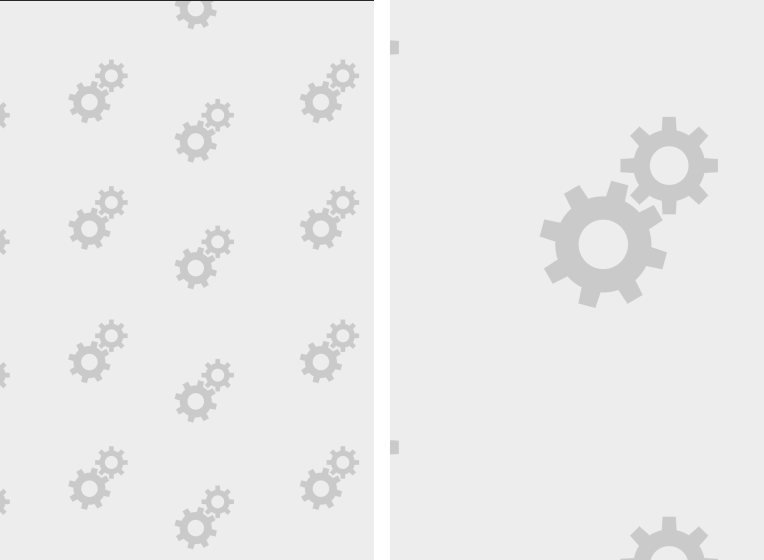
Left, the full canvas; right, a detail of the centre.
Write a Shadertoy shader that draws this pattern.

```glsl
// Pairs of meshing grey cogs in staggered columns on a pale ground.
// Each cog is a distance function: a disc joined to eight angularly folded
// teeth, minus a round hole. Lengths are fractions of the canvas height.

const float TAU = 6.2831853;

// Signed distance to an eight-toothed cog with one tooth at angle phase
float cog(vec2 p, float phase, float tip, float body, float hole, float halfTooth) {
    float radius = length(p);
    float sector = TAU / 8.0;
    float angle = atan(p.y, p.x) - phase;
    angle -= sector * round(angle / sector);
    vec2 q = radius * vec2(cos(angle), abs(sin(angle)));

    // Teeth narrow slightly towards the tip
    float taper = 0.06 * (q.x - body);
    float tooth = max(q.x - tip, q.y - halfTooth + taper);
    return max(min(radius - body, tooth), hole - radius);
}

// A large cog at the origin driving a small one up and to the right
float cogPair(vec2 p) {
    float large = cog(p, TAU / 12.0, 0.0378, 0.0286, 0.0147, 0.0058);
    float small = cog(p - vec2(0.0392, 0.0469), 0.0, 0.0290, 0.0214, 0.0115, 0.0044);
    return min(large, small);
}

// Column of pairs; every second row sits slightly higher
float cogColumn(vec2 p, float x, float firstDepth) {
    float row = round((1.0 - p.y - firstDepth) / 0.2321);
    float depth = firstDepth + 0.2321 * row - 0.0059 * mod(row, 2.0);
    return cogPair(p - vec2(x, 1.0 - depth));
}

void mainImage(out vec4 fragColor, in vec2 fragCoord) {
    vec2 p = fragCoord / iResolution.y;
    float pixel = 1.0 / iResolution.y;

    // Two interleaved sets of columns, the second set lower
    float dist = 1.0;
    for (int i = 0; i < 2; i++) {
        float k = float(i);
        dist = min(dist, cogColumn(p, 0.1597 + 0.4134 * k, 0.1823));
        dist = min(dist, cogColumn(p, -0.0508 + 0.4004 * k, 0.2526));
    }

    float cover = smoothstep(0.7 * pixel, -0.7 * pixel, dist);
    vec3 color = mix(vec3(0.93), vec3(0.793), cover);

    // Thin dark rule along the top edge
    float rule = smoothstep(-0.5 * pixel, 0.5 * pixel, p.y - 0.9985);
    color = mix(color, vec3(0.1), rule);

    fragColor = vec4(color, 1.0);
}
```
